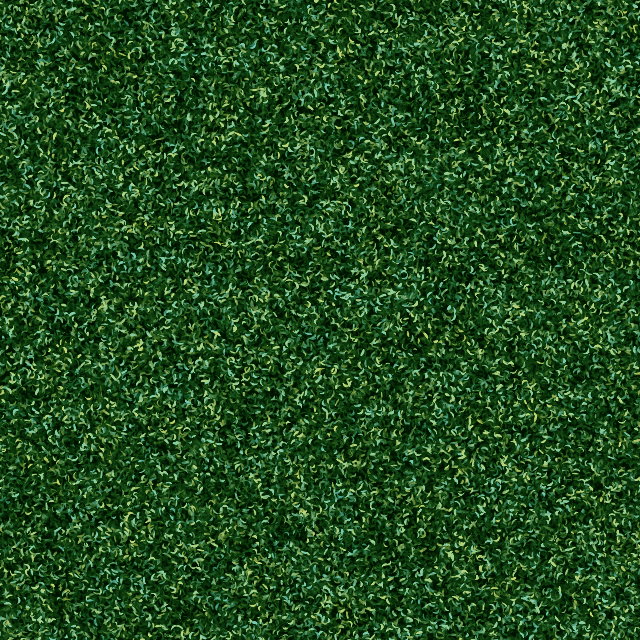
A three.js fragment shader for this texture:

```glsl
// Dense short turf: layers of tiny curved blades scattered on jittered grids.
// Each blade carries a tone and a warmth, painted from shaded roots up to lit
// tips; gradient noise adds clumps, and a colour ramp turns tone into green.
varying vec2 vUv;

const vec3 SHADOW = vec3(0.00, 0.065, 0.00);
const vec3 DEEP   = vec3(0.04, 0.21, 0.04);
const vec3 MID    = vec3(0.11, 0.33, 0.10);
const vec3 LIGHT  = vec3(0.32, 0.52, 0.30);
const vec3 PALE   = vec3(0.61, 0.81, 0.57);
const vec3 WARM_SHIFT = vec3(0.13, 0.02, -0.11);

const int LAYERS = 6;
const float CELLS = 86.0;          // blades across the canvas, per layer
const float HALF_LENGTH = 0.0062;
const float HALF_WIDTH = 0.0019;
const float EDGE = 0.0009;         // half the width of a smoothed edge
const float TAU = 6.2831853;

// Four random values in 0..1 for a cell and a seed
vec4 hash4(vec2 cell, float seed) {
  vec4 p = fract(vec4(cell.xyx, cell.y + seed) * vec4(0.1031, 0.1030, 0.0973, 0.1099) + seed * 0.137);
  p += dot(p, p.wzxy + 33.33);
  return fract((p.xxyz + p.yzzw) * p.zywx);
}

// Dot product of a lattice point's random gradient with the offset to it
float gradientAt(vec2 lattice, vec2 offset, float seed) {
  float angle = TAU * hash4(lattice, seed).x;
  return dot(vec2(cos(angle), sin(angle)), offset);
}

// Gradient noise, roughly -0.7..0.7
float gradientNoise(vec2 p, float seed) {
  vec2 i = floor(p);
  vec2 f = fract(p);
  vec2 u = f * f * f * (f * (f * 6.0 - 15.0) + 10.0);
  vec2 e = vec2(1.0, 0.0);
  float low = mix(gradientAt(i, f, seed), gradientAt(i + e, f - e, seed), u.x);
  float high = mix(gradientAt(i + e.yx, f - e.yx, seed), gradientAt(i + 1.0, f - 1.0, seed), u.x);
  return mix(low, high, u.y);
}

// Coverage of one bent, tapering blade centred on the origin
float bladeMask(vec2 p, float angle, float bend, float halfLength, float halfWidth) {
  float c = cos(angle);
  float s = sin(angle);
  vec2 q = vec2(c * p.x + s * p.y, c * p.y - s * p.x);
  float along = q.x / halfLength;
  q.y += bend * halfLength * (along * along - 0.4);
  float taper = halfWidth * (1.0 - 0.45 * along * along);
  float d = max(abs(q.y) - taper, abs(q.x) - halfLength);
  return 1.0 - smoothstep(-EDGE, EDGE, d);
}

// Paints one layer over turf, where x is tone and y is warmth
vec2 paintLayer(vec2 turf, vec2 uv, float height, float seed) {
  vec2 grid = uv * CELLS + seed * vec2(3.37, 5.71);
  vec2 home = floor(grid);
  for (int y = -1; y <= 1; y++) {
    for (int x = -1; x <= 1; x++) {
      vec2 cell = home + vec2(float(x), float(y));
      vec4 place = hash4(cell, seed);
      vec4 look = hash4(cell, seed + 20.0);
      vec2 p = (grid - cell - place.xy) / CELLS;
      float halfLength = HALF_LENGTH * mix(0.5, 1.0, look.x);
      float halfWidth = HALF_WIDTH * mix(0.65, 1.15, look.y);
      float mask = bladeMask(p, TAU * place.z, 1.4 * (place.w - 0.5), halfLength, halfWidth);
      float tone = mix(0.0, 0.30, height) + look.z * mix(0.45, 0.80, height);
      turf = mix(turf, vec2(tone, 2.0 * look.w - 1.0), mask);
    }
  }
  return turf;
}

// Green for a tone from shade (0) to a lit tip (1), shifted by warmth
vec3 turfColour(float tone, float warmth) {
  vec3 colour = mix(SHADOW, DEEP, smoothstep(0.02, 0.32, tone));
  colour = mix(colour, MID, clamp((tone - 0.32) / 0.20, 0.0, 1.0));
  colour = mix(colour, LIGHT, clamp((tone - 0.52) / 0.20, 0.0, 1.0));
  colour = mix(colour, PALE, clamp((tone - 0.72) / 0.24, 0.0, 1.0));
  return colour + WARM_SHIFT * warmth * smoothstep(0.3, 0.9, tone);
}

void main() {
  // Shaded soil between the roots
  vec2 turf = vec2(0.14 + 0.3 * gradientNoise(vUv * 120.0, 41.0), 0.0);

  // Blades, from the roots up
  for (int i = 0; i < LAYERS; i++) {
    float height = float(i) / float(LAYERS - 1);
    turf = paintLayer(turf, vUv, height, float(i) + 1.0);
  }

  // Clumps, broad patches and fine grain
  float clumps = 0.26 * gradientNoise(vUv * 38.0, 51.0);
  float patches = 0.10 * gradientNoise(vUv * 9.0, 52.0);
  float grain = 0.22 * gradientNoise(vUv * 190.0, 53.0);
  float tone = turf.x + clumps + patches + grain;
  float warmth = turf.y + 0.8 * gradientNoise(vUv * 16.0, 54.0);

  gl_FragColor = vec4(clamp(turfColour(tone, warmth), 0.0, 1.0), 1.0);
}
```
